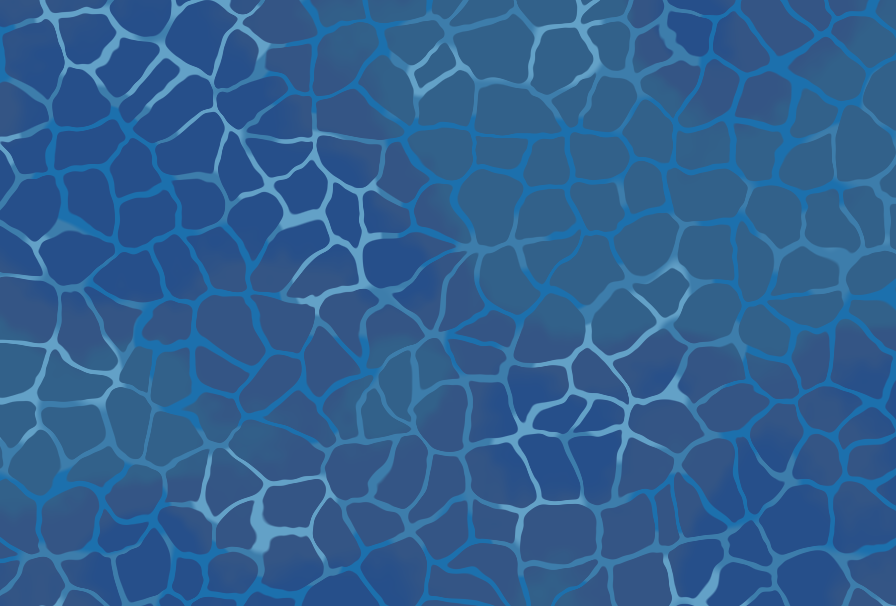
Give the GLSL for this pattern, as a Shadertoy shader.

```glsl
vec2 hash2(vec2 p) {
    vec3 q = fract(p.xyx * vec3(0.1031, 0.1030, 0.0973));
    q += dot(q, q.yzx + 33.33);
    return fract((q.xx + q.yz) * q.zy);
}

// Two independent channels of value noise
vec2 noise2(vec2 p) {
    vec2 cell = floor(p), f = fract(p);
    f = f * f * (3.0 - 2.0 * f);
    vec2 low = mix(hash2(cell), hash2(cell + vec2(1, 0)), f.x);
    vec2 high = mix(hash2(cell + vec2(0, 1)), hash2(cell + vec2(1, 1)), f.x);
    return mix(low, high, f.y);
}

float layered(vec2 p) {
    return (noise2(p).x + 0.5 * noise2(p * 2.1 + 17.0).y) / 1.5;
}

float smoothMin(float a, float b, float k) {
    float h = max(k - abs(a - b), 0.0) / k;
    return min(a, b) - 0.25 * k * h * h;
}

vec2 seedPoint(vec2 cell) {
    return 0.5 + 0.86 * (hash2(cell + 80.0) - 0.5);
}

// Distance to the nearest cell wall, with rounded corners
float wallDistance(vec2 p) {
    vec2 base = floor(p), f = fract(p);
    vec2 home = vec2(0), toHome = vec2(8);
    for (int y = -1; y <= 1; y++)
    for (int x = -1; x <= 1; x++) {
        vec2 offset = vec2(x, y);
        vec2 r = offset + seedPoint(base + offset) - f;
        if (dot(r, r) < dot(toHome, toHome)) {
            toHome = r;
            home = offset;
        }
    }
    float d = 1.0;
    for (int y = -2; y <= 2; y++)
    for (int x = -2; x <= 2; x++) {
        if (x == 0 && y == 0) continue;
        vec2 offset = home + vec2(x, y);
        vec2 r = offset + seedPoint(base + offset) - f;
        d = smoothMin(d, dot(0.5 * (toHome + r), normalize(r - toHome)), 0.10);
    }
    return d;
}

void mainImage(out vec4 fragColor, in vec2 fragCoord) {
    vec2 p = fragCoord / iResolution.y;
    float cellsHigh = 11.5;

    // Bent and slightly shaky cell walls
    vec2 q = p * cellsHigh;
    q += 0.42 * (noise2(q * 1.3 + 5.0) - 0.5);
    q += 0.07 * (noise2(q * 5.0 + 40.0) - 0.5);
    float aa = 0.7 * cellsHigh / iResolution.y;
    float halfWidth = 0.045 + 0.016 * noise2(p * 9.0 + 60.0).x;
    float wall = 1.0 - smoothstep(halfWidth - aa, halfWidth + aa, wallDistance(q));

    // Broad soft washes with faint mottling
    float wash = layered(p * 3.3 + 23.0) + 0.05 * (noise2(p * 45.0).x - 0.5);
    vec3 deepBlue = vec3(0.15, 0.31, 0.54);
    vec3 slateBlue = vec3(0.205, 0.335, 0.52);
    vec3 teal = vec3(0.195, 0.38, 0.54);
    vec3 ground = mix(deepBlue, slateBlue, smoothstep(0.29, 0.41, wash));
    ground = mix(ground, teal, smoothstep(0.51, 0.61, wash));

    // Wall colour changes in fairly abrupt patches
    float patchTone = layered(p * 5.5 + 71.0) + 0.12 * (wash - 0.5);
    vec3 azure = vec3(0.11, 0.44, 0.68);
    vec3 steel = vec3(0.24, 0.49, 0.67);
    vec3 pale = vec3(0.39, 0.63, 0.78);
    vec3 line = mix(azure, steel, smoothstep(0.45, 0.49, patchTone));
    line = mix(line, pale, smoothstep(0.625, 0.665, patchTone));

    fragColor = vec4(mix(ground, line, wall), 1.0);
}
```
